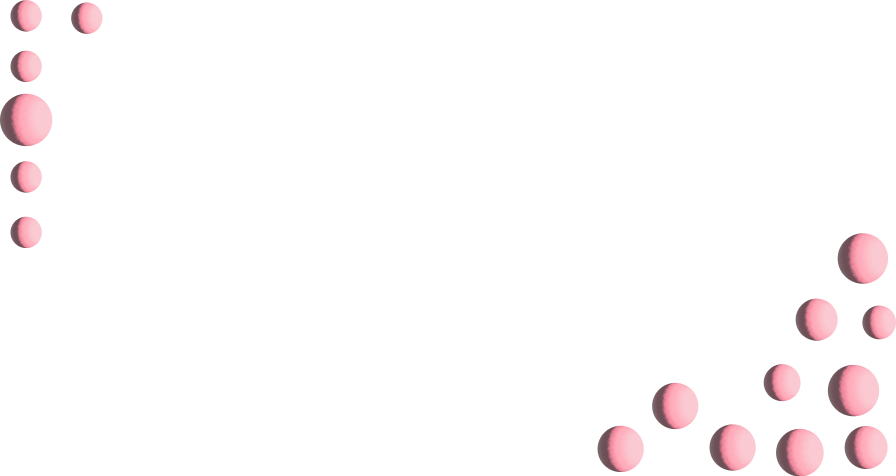
Write a Shadertoy shader that draws this background.

```glsl
// Matte pink balls on white: a column at the upper left and a loose
// cluster at the lower right. Each is a disc shaded as a side-lit sphere,
// with a dusky crescent on its left and faint mottling from layered sines.

// The canvas is UNITS high; all places and radii use this scale.
const float UNITS = 102.0;

// Centre (xy) and radius (z) of the loosely scattered balls.
const vec3 CLUSTER[10] = vec3[10](
    vec3(184.9, 46.6, 5.4), vec3(175.0, 33.5, 4.5),
    vec3(188.4, 32.9, 3.6), vec3(167.6, 20.0, 3.95),
    vec3(182.9, 18.3, 5.5), vec3(144.7, 15.0, 4.95),
    vec3(133.0, 5.8, 4.95), vec3(157.0, 6.1, 4.95),
    vec3(171.4, 5.0, 5.1), vec3(185.6, 6.1, 4.6));

float mottle(vec2 p) {
    return sin(p.x * 3.1 + sin(p.y * 2.7)) * sin(p.y * 3.7 + sin(p.x * 2.3))
         + 0.5 * sin(p.x * 7.3 + p.y * 4.1) * sin(p.y * 8.3 - p.x * 3.3);
}

// Colour of a unit sphere at q, lit from the right.
vec3 ballColor(vec2 q, vec2 p) {
    vec3 normal = vec3(q, sqrt(max(0.0, 1.0 - dot(q, q))));
    float light = dot(normal, normalize(vec3(0.83, 0.08, 0.55)));
    light += 0.025 * mottle(p);

    vec3 dusk = mix(vec3(0.43, 0.31, 0.34), vec3(0.48, 0.41, 0.42),
                    smoothstep(-0.2, -0.7, light));
    vec3 color = mix(dusk, vec3(0.94, 0.52, 0.60), smoothstep(-0.08, 0.16, light));
    color = mix(color, vec3(1.0, 0.67, 0.73), smoothstep(0.1, 0.42, light));
    return mix(color, vec3(0.98, 0.79, 0.82), smoothstep(0.4, 0.88, light));
}

// Lays one ball over the colour so far, with a soft edge one pixel wide.
vec3 addBall(vec3 under, vec2 p, vec3 ball) {
    vec2 offset = p - ball.xy;
    float pixel = UNITS / iResolution.y;
    float cover = clamp(0.5 + (ball.z - length(offset)) / pixel, 0.0, 1.0);
    return mix(under, ballColor(offset / ball.z, p), cover);
}

void mainImage(out vec4 fragColor, in vec2 fragCoord) {
    vec2 p = fragCoord / iResolution.y * UNITS;
    vec3 color = vec3(1.0);

    // Upper left: a column with a large middle ball, and one ball beside it
    for (int i = 0; i < 5; i++) {
        float k = float(i);
        float y = 98.6 - 11.6 * k + 0.95 * max(0.0, sin(0.95 * k));
        color = addBall(color, p, vec3(5.6, y, i == 2 ? 5.6 : 3.35));
    }
    color = addBall(color, p, vec3(18.6, 98.1, 3.35));

    // Lower right: the scattered cluster
    for (int i = 0; i < 10; i++) color = addBall(color, p, CLUSTER[i]);

    fragColor = vec4(color, 1.0);
}
```
